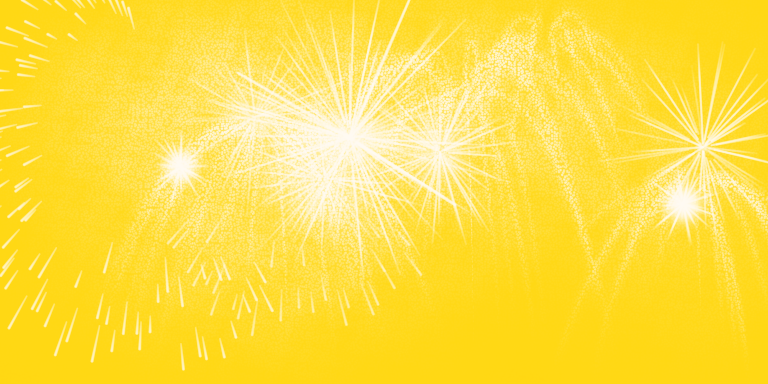
Write a Shadertoy shader that draws this background.

```glsl
// Pale fireworks on a warm yellow ground: ray bursts, drooping dusty trails and sparks.

const vec3 GROUND = vec3(1.0, 0.845, 0.075);
const vec3 LIGHT = vec3(1.0, 0.98, 0.95);
const float TAU = 6.28319;
const float RAY_WIDTH = 0.0016;
const float BOLD_WIDTH = 0.0045;
const float SPARK_WIDTH = 0.0022;
const float DUST_SCALE = 150.0;

// Centres on a canvas two units wide and one unit high
const vec2 MAIN = vec2(0.911, 0.641);
const vec2 LOWER = vec2(0.846, 0.535);
const vec2 EAST = vec2(1.146, 0.604);
const vec2 WEST = vec2(0.664, 0.695);
const vec2 FLOWER = vec2(1.831, 0.617);
const vec2 LEFT_STAR = vec2(0.471, 0.565);
const vec2 RIGHT_STAR = vec2(1.779, 0.469);
const vec2 SPARK_CENTRE = vec2(0.40, 0.66);
const vec2 BOLD_TIPS[3] = vec2[3](vec2(1.07, 1.01), vec2(1.185, 0.466), vec2(0.62, 0.81));

float hash(float n) {
    return fract(sin(n * 12.9898) * 43758.5);
}

vec2 hash2(vec2 cell) {
    float n = dot(cell, vec2(1.17, 7.31));
    return vec2(hash(n), hash(n + 3.7));
}

// Soft stroke of a given half width
float stroke(float dist, float width) {
    return 1.0 - smoothstep(0.0, width + 1.1 / iResolution.y, dist);
}

// Distance to a segment, and the place along it from 0 to 1
vec2 segment(vec2 p, vec2 a, vec2 b) {
    vec2 ab = b - a;
    float t = clamp(dot(p - a, ab) / dot(ab, ab), 0.0, 1.0);
    return vec2(length(p - a - ab * t), t);
}

float glow(vec2 p, vec2 centre, vec2 size) {
    vec2 q = (p - centre) / size;
    return exp(-dot(q, q));
}

// Straight rays of uneven length around a centre
float burst(vec2 p, vec2 centre, float radius, int count, float seed) {
    if (distance(p, centre) > radius + 0.02) return 0.0;
    float sum = 0.0;
    for (int i = 0; i < count; i++) {
        float id = float(i) + seed;
        float angle = TAU * (float(i) + 1.6 * hash(id)) / float(count);
        float reach = radius * mix(0.4, 1.0, hash(id + 41.3));
        vec2 dir = vec2(cos(angle), sin(angle));
        vec2 s = segment(p, centre + 0.15 * radius * hash(id + 23.0) * dir, centre + reach * dir);
        float fade = 1.0 - smoothstep(0.6, 1.0, s.y);
        sum += stroke(s.x, RAY_WIDTH) * mix(0.2, 1.0, fade) * mix(0.35, 1.5, hash(id + 9.1));
    }
    return sum;
}

// Dusty parabolic trails that rise, spread and fall
float willow(vec2 p, vec2 origin, float spread, float lift, float fall, int count, float seed) {
    float sum = 0.0;
    for (int i = 0; i < count; i++) {
        float id = float(i) + seed;
        float side = 2.0 * (float(i) + hash(id)) / float(count) - 1.0;
        float vx = spread * side + (side < 0.0 ? -0.025 : 0.025);
        float vy = lift * mix(0.1, 1.0, hash(id + 5.3));
        float drop = vy + fall * mix(0.3, 1.0, hash(id + 8.9));
        float t = (p.x - origin.x) / vx;
        float slope = (vy - 2.0 * drop * t) / vx;
        float rise = abs(p.y - origin.y - vy * t + drop * t * t);
        float dist = rise / sqrt(1.0 + slope * slope);
        float fade = smoothstep(0.05, 0.3, t) * (1.0 - smoothstep(0.65, 1.0, t));
        fade *= 1.0 - smoothstep(0.03, 0.12, rise);
        sum += fade * exp(-dist / 0.008) * mix(0.5, 1.2, hash(id + 31.0));
    }
    return sum;
}

// Short falling dashes in a broad, open ring kept on the canvas
float sparks(vec2 p, vec2 centre, vec2 arc, vec2 ring, int count, float seed) {
    float sum = 0.0;
    for (int i = 0; i < count; i++) {
        float id = float(i) + seed;
        float angle = radians(mix(arc.x, arc.y, (float(i) + hash(id)) / float(count)));
        vec2 dir = vec2(cos(angle), sin(angle));
        float edge = min(centre.x / max(-dir.x, 0.01), (1.0 - centre.y) / max(dir.y, 0.01));
        vec2 start = centre + dir * mix(ring.x, min(ring.y, edge), sqrt(hash(id + 2.7)));
        float size = mix(0.035, 0.095, hash(id + 6.1)) * mix(1.1, 0.65, start.y);
        vec2 s = segment(p, start, start + size * normalize(dir - vec2(0.0, 0.3)));
        sum += stroke(s.x, SPARK_WIDTH * mix(0.5, 1.3, s.y)) * mix(0.4, 1.3, s.y);
    }
    return sum;
}

// Cellular specks
float dust(vec2 p) {
    vec2 q = p * DUST_SCALE, cell = floor(q);
    float nearest = 2.0;
    for (int k = 0; k < 9; k++) {
        vec2 c = cell + vec2(k % 3 - 1, k / 3 - 1);
        nearest = min(nearest, distance(q, c + hash2(c)));
    }
    return 1.0 - smoothstep(0.05, 0.75, nearest);
}

// Layered sines, from 0 to 1
float cloud(vec2 p) {
    float a = sin(p.x * 17.0 + 2.0 * sin(p.y * 13.0));
    float b = sin(p.y * 29.0 - p.x * 21.0 + 1.5 * sin(p.x * 37.0));
    float c = sin(p.x * 63.0 + p.y * 47.0 + 2.0 * sin(p.y * 71.0 - p.x * 33.0));
    return 0.5 + 0.2 * a + 0.15 * b + 0.15 * c;
}

void mainImage(out vec4 fragColor, in vec2 fragCoord) {
    vec2 p = fragCoord / iResolution.y;
    float specks = dust(p);

    // Smoke lit by the bursts
    float haze = 0.45 * glow(p, vec2(0.90, 0.67), vec2(0.38, 0.25));
    haze += 0.26 * glow(p, vec2(0.60, 0.78), vec2(0.25, 0.20));
    haze += 0.24 * glow(p, vec2(0.68, 0.38), vec2(0.36, 0.23));
    haze += 0.20 * glow(p, vec2(0.30, 0.68), vec2(0.20, 0.20));
    haze += 0.20 * glow(p, vec2(1.38, 0.70), vec2(0.28, 0.28));
    haze += 0.15 * glow(p, vec2(1.78, 0.52), vec2(0.24, 0.30));
    float light = haze * mix(0.45, 1.4, cloud(p)) * mix(0.5, 1.7, specks);

    // Drooping trails
    float trails = willow(p, vec2(1.20, 0.72), 0.50, 0.95, 0.68, 26, 11.0);
    trails += willow(p, vec2(1.42, 0.88), 0.34, 0.50, 0.42, 14, 157.0);
    trails += willow(p, vec2(0.70, 0.64), 0.46, 0.45, 0.58, 26, 67.0);
    trails += willow(p, vec2(1.80, 0.52), 0.36, 0.25, 0.52, 18, 97.0);
    light += 0.5 * min(trails, 1.6) * mix(0.15, 1.6, specks) * mix(0.6, 1.3, cloud(p.yx));

    // Ray bursts
    light += 1.05 * burst(p, MAIN, 0.44, 66, 3.0);
    light += 0.85 * burst(p, LOWER, 0.27, 38, 131.0);
    light += 1.0 * burst(p, EAST, 0.28, 46, 307.0);
    light += 0.65 * burst(p, WEST, 0.26, 34, 401.0);
    light += 1.05 * burst(p, FLOWER, 0.30, 42, 503.0);
    light += burst(p, LEFT_STAR, 0.105, 26, 601.0);
    light += burst(p, RIGHT_STAR, 0.11, 30, 701.0);
    for (int i = 0; i < 3; i++) {
        vec2 s = segment(p, MAIN, BOLD_TIPS[i]);
        light += 1.8 * stroke(s.x, BOLD_WIDTH * mix(1.2, 0.5, s.y));
    }

    // Hot cores
    light += 1.3 * glow(p, MAIN, vec2(0.12, 0.04));
    light += 0.55 * glow(p, LOWER, vec2(0.12, 0.10));
    light += 0.6 * glow(p, EAST, vec2(0.06));
    light += 0.7 * glow(p, WEST, vec2(0.06, 0.045));
    light += 1.2 * glow(p, FLOWER, vec2(0.012));
    light += 3.0 * glow(p, LEFT_STAR, vec2(0.031));
    light += 3.5 * glow(p, RIGHT_STAR, vec2(0.034));

    // Falling sparks
    light += 1.25 * sparks(p, SPARK_CENTRE, vec2(100.0, 308.0), vec2(0.24, 0.57), 84, 211.0);
    light += 0.8 * sparks(p, vec2(0.75, 0.62), vec2(215.0, 325.0), vec2(0.22, 0.42), 26, 821.0);
    fragColor = vec4(mix(GROUND, LIGHT, 1.0 - exp(-light)), 1.0);
}
```
